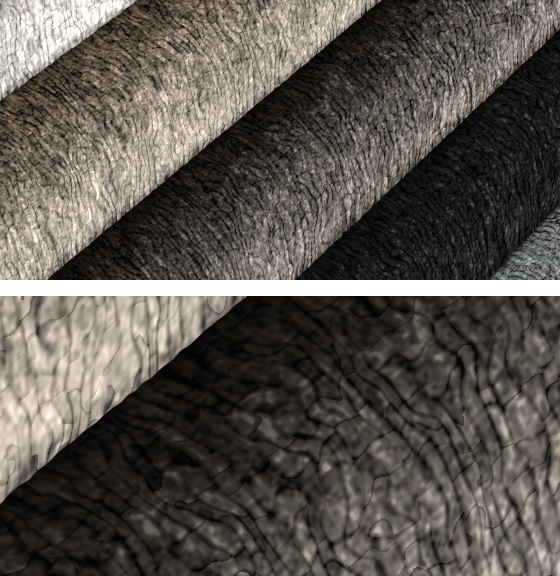
Top: the whole. Bottom: its middle third, enlarged.
A Shadertoy shader for this texture:

```glsl
#define RIBS 42.0          // ribs per canvas height along a roll
#define TUFTS 22.0         // tufts per canvas height along a rib
#define ROLL_WIDTH 0.62    // visible width of a roll
#define ROLL_PITCH 0.82    // vertical distance between roll edges
#define FAN 0.107          // change of slope from roll to roll
#define FIRST_SLOPE 0.737
#define FIRST_HEIGHT 0.62
#define WAVINESS 2.2
#define CONTRAST 1.2

const vec3 SHADE[5] = vec3[5](
    vec3(0.52, 0.50, 0.46), vec3(0.27, 0.23, 0.185), vec3(0.075, 0.066, 0.057),
    vec3(0.065, 0.065, 0.064), vec3(0.37, 0.38, 0.38));
const vec3 LIGHT[5] = vec3[5](
    vec3(0.84, 0.82, 0.78), vec3(0.70, 0.66, 0.61), vec3(0.48, 0.45, 0.42),
    vec3(0.13, 0.13, 0.13), vec3(0.52, 0.53, 0.53));

float hash(vec2 p) {
    return fract(sin(dot(p, vec2(127.1, 311.7))) * 43758.545);
}

float noise(vec2 p) {
    vec2 i = floor(p), f = fract(p);
    f = f * f * (3.0 - 2.0 * f);
    return mix(mix(hash(i), hash(i + vec2(1, 0)), f.x),
               mix(hash(i + vec2(0, 1)), hash(i + vec2(1, 1)), f.x), f.y);
}

// Relief of the chenille: x along the roll, y around it; mean near zero
float pile(vec2 q) {
    float warp = noise(q * vec2(14, 9)) + 0.4 * noise(q * vec2(34, 25));
    float rib = q.x * RIBS + WAVINESS * warp;
    float ribId = floor(rib);
    float tuft = q.y * TUFTS + 7.0 * hash(vec2(ribId, 3.0)) + noise(q * 40.0);
    float tuftId = floor(tuft);

    // Grooves between ribs and short cracks between tufts, unevenly deep
    float groove = smoothstep(0.22, 0.5, abs(fract(rib) - 0.5));
    float crack = smoothstep(0.34, 0.5, abs(fract(tuft) - 0.5));
    groove *= 0.25 + noise(q * vec2(30, 16) + 5.0);
    crack *= step(0.4, hash(vec2(ribId, tuftId + 9.0)));

    float tone = hash(vec2(ribId, tuftId)) - 0.5;
    float streak = noise(q * vec2(75, 17) + 20.0) - 0.5;
    float fibre = noise(q * vec2(125, 75)) - 0.5;
    float grain = noise(q * 150.0 + 40.0) - 0.5;
    return 0.22 - 0.55 * groove - 0.4 * crack
         + 0.3 * tone + 0.55 * streak + 0.6 * fibre + 0.5 * grain;
}

// Colour of one roll; f runs from its upper edge (0) to its lower edge (1)
vec3 fabric(vec2 p, int roll, float f) {
    vec2 axis = vec2(0.77, 0.64);
    float around = ROLL_WIDTH * f;
    // Ribs bend as they wrap around the cylinder
    float along = dot(p, axis) - ROLL_WIDTH * (0.44 * f - 0.6 * f * f);
    float relief = pile(vec2(along, around) + 3.7 * float(roll + 1));

    vec3 base = mix(SHADE[roll], LIGHT[roll], smoothstep(0.0, 0.95, f));
    base *= 0.85 + 0.3 * noise(vec2(along * 5.0, around * 9.0) + 11.0);
    base *= 1.0 - 0.3 * smoothstep(0.94, 1.0, f);
    base *= 1.0 - 0.55 * exp(-28.0 * max(f, 0.0));

    float strength = CONTRAST * mix(1.25, 0.4, smoothstep(0.0, 0.8, base.g));
    vec3 color = base * max(1.0 + strength * relief, 0.12);
    // Silky glints
    float glint = smoothstep(0.3, 0.75, relief);
    return color + 0.12 * glint * (1.0 - base) * smoothstep(0.0, 0.3, f);
}

void mainImage(out vec4 fragColor, in vec2 fragCoord) {
    vec2 p = fragCoord / iResolution.y;

    // Roll number: the edges are straight lines that fan out
    float k = (FIRST_HEIGHT + FIRST_SLOPE * p.x - p.y) / (ROLL_PITCH - FAN * p.x);
    k += 0.08 * exp(-(k - 1.0) * (k - 1.0));
    k += 0.008 * (noise(p * 60.0) - 0.5);

    float f = fract(k);
    int roll = clamp(int(floor(k)) + 1, 0, 4);
    vec3 color = fabric(p, roll, f);

    // Smooth edge towards the roll above
    float edge = smoothstep(0.0, 3.0 / iResolution.y, f);
    if (edge < 1.0) color = mix(fabric(p, max(roll - 1, 0), 1.0 + f), color, edge);

    fragColor = vec4(clamp(color, 0.0, 1.0), 1.0);
}
```
